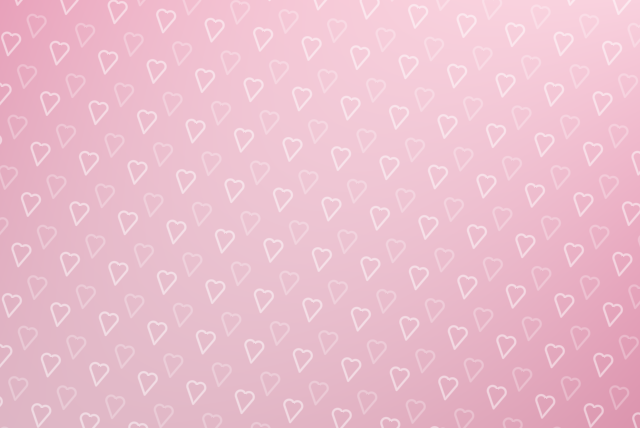
This pattern is drawn by a Shadertoy shader. Its source:

```glsl
// Outlined hearts in white over a soft pink gradient with a pale diagonal glow.
// Two interleaved, tilted grids hold strong and faint hearts; each heart is a
// mirrored lobe circle with a tangent running down to the tip.

const float TILT = 0.187;                      // clockwise lean of the grid
const vec2 CELL = vec2(0.1153, 0.1200);        // spacing, in canvas heights
const vec2 FIRST_HEART = vec2(0.1367, 0.8750);
const vec2 FAINT_SHIFT = vec2(0.440, -0.566);  // in cells
const float STROKE = 0.0026;                   // half the line width

// Parabola through three colours at t = 0, 0.5 and 1.
vec3 blend3(vec3 a, vec3 b, vec3 c, float t) {
    return a * (1.0 - t) * (1.0 - 2.0 * t)
         + b * 4.0 * t * (1.0 - t)
         + c * t * (2.0 * t - 1.0);
}

// Smooth colour mesh; uv runs from the lower left to the upper right.
vec3 pinkBackdrop(vec2 uv) {
    vec3 low = blend3(vec3(0.87, 0.71, 0.77), vec3(0.885, 0.70, 0.765),
                      vec3(0.86, 0.58, 0.68), uv.x);
    vec3 middle = blend3(vec3(0.89, 0.68, 0.755), vec3(0.93, 0.77, 0.825),
                         vec3(0.92, 0.68, 0.765), uv.x);
    vec3 high = blend3(vec3(0.91, 0.63, 0.73), vec3(0.965, 0.79, 0.845),
                       vec3(0.975, 0.82, 0.87), uv.x);
    return blend3(low, middle, high, uv.y);
}

// Distance to the outline of an upright heart centred on the origin.
float heartOutline(vec2 p, float lobeX, float radius, float drop) {
    float halfHeight = 0.5 * (drop + radius);
    vec2 q = vec2(abs(p.x), p.y + halfHeight);   // measured from the tip
    vec2 lobe = vec2(lobeX, drop);
    float lobeSq = dot(lobe, lobe);
    float sideLength = sqrt(lobeSq - radius * radius);
    vec2 side = (lobe * sideLength + radius * vec2(lobe.y, -lobe.x)) / lobeSq;
    float along = dot(q, side);
    float across = dot(q, vec2(side.y, -side.x));
    if (along > sideLength) return abs(length(q - lobe) - radius);
    return length(vec2(across, min(along, 0.0)));
}

// Coverage of one grid of hearts; p is in the tilted frame.
float heartGrid(vec2 p, vec2 shift, float blur) {
    vec2 local = (fract(p / CELL - shift + 0.5) - 0.5) * CELL;
    float d = heartOutline(local, 0.0098, 0.0113, 0.0400) - STROKE;
    return 1.0 - smoothstep(-blur, blur, d);
}

void mainImage(out vec4 fragColor, in vec2 fragCoord) {
    vec2 p = fragCoord / iResolution.y - FIRST_HEART;
    float c = cos(TILT), s = sin(TILT);
    vec2 tilted = vec2(c * p.x - s * p.y, s * p.x + c * p.y);
    float blur = 0.8 / iResolution.y;

    // Backdrop, then both sets of hearts in translucent white.
    vec3 color = pinkBackdrop(fragCoord / iResolution.xy);
    float strong = 0.50 * heartGrid(tilted, vec2(0.0), blur);
    float faint = 0.27 * heartGrid(tilted, FAINT_SHIFT, blur);
    color = mix(color, vec3(1.0), max(strong, faint));

    fragColor = vec4(color, 1.0);
}
```
